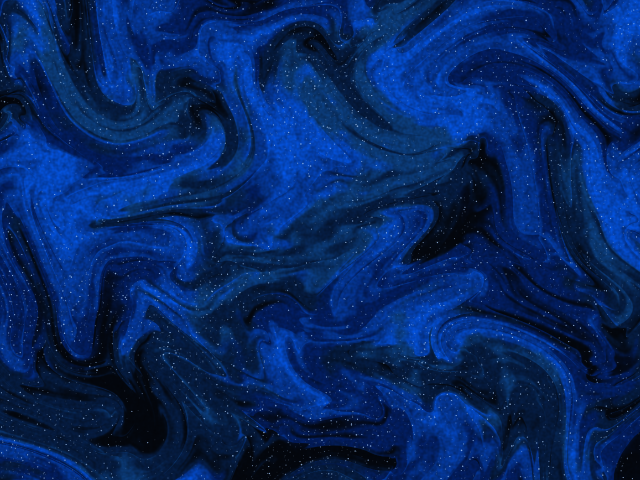
This texture is drawn by a Shadertoy shader. Its source:

```glsl
// Marbled blue ink with black pools, thin folded ribbons and pale dust.
// Coordinates are stirred by curls of gradient noise, layered noise in them
// gives an ink tone, and the tone picks a colour from a rich or a murky ramp.

#define STIR_STEPS 5
#define STIR_SCALE 2.0
#define STIR_FORCE 0.27
#define TONE_CONTRAST 5.8
#define TONE_BIAS -0.01
#define RIBBON_GAIN 0.30
#define RIM_GAIN 0.24
#define STREAK_GAIN 0.28
#define GRAIN_GAIN 0.24
#define DUST_CELLS 36.0
#define DUST_RADIUS 0.0015
#define DUST_SHARE 0.50

const vec3 PITCH  = vec3(0.012, 0.024, 0.050);
const vec3 NAVY   = vec3(0.018, 0.098, 0.230);
const vec3 HAZE   = vec3(0.040, 0.215, 0.440);
const vec3 INK    = vec3(0.008, 0.105, 0.345);
const vec3 ROYAL  = vec3(0.015, 0.195, 0.540);
const vec3 BRIGHT = vec3(0.015, 0.275, 0.740);
const vec3 DUST   = vec3(0.620, 0.750, 0.920);

vec2 hash2(vec2 cell) {
    vec3 h = fract(cell.xyx * vec3(0.1031, 0.1030, 0.0973));
    h += dot(h, h.yzx + 33.33);
    return fract((h.xx + h.yz) * h.zy);
}

float corner(vec2 cell, vec2 offset) {
    float angle = 6.2832 * hash2(cell).x;
    return dot(vec2(cos(angle), sin(angle)), offset);
}

// Gradient noise, roughly -0.7 to 0.7
float noise(vec2 p) {
    vec2 i = floor(p), f = p - i, k = vec2(0.0, 1.0);
    vec2 u = f * f * f * (f * (f * 6.0 - 15.0) + 10.0);
    return mix(mix(corner(i, f), corner(i + k.yx, f - k.yx), u.x),
               mix(corner(i + k.xy, f - k.xy), corner(i + 1.0, f - 1.0), u.x), u.y);
}

// Swirls the plane without squeezing it, large eddies first
vec2 stir(vec2 p) {
    float scale = STIR_SCALE, force = STIR_FORCE;
    const float e = 0.02;
    for (int i = 0; i < STIR_STEPS; i++) {
        vec2 q = p * scale + 17.3 * float(i + 1);
        float n = noise(q);
        vec2 slope = vec2(noise(q + vec2(e, 0.0)) - n, noise(q + vec2(0.0, e)) - n) / e;
        p += force / scale * vec2(slope.y, -slope.x);
        scale *= 1.8;
        force *= 0.85;
    }
    return p;
}

// Fold with one crisp edge and one fading side
float ribbon(float level, float fade) {
    return smoothstep(-0.008, 0.012, level) * exp(-max(level, 0.0) * fade);
}

vec3 ink(vec2 p) {
    vec2 q = stir(p);

    // Pools, then finer drawn-out streaks
    float pool = noise(q * vec2(2.6, 3.8) + 41.0);
    float tone = 0.85 * pool
               + 0.45 * noise(q * vec2(5.5, 8.5) + 9.0)
               + STREAK_GAIN * noise(q * vec2(8.0, 25.0) + 23.0)
               + 0.16 * noise(q * vec2(22.0, 50.0) + 5.0);

    // Glow above the centre, darker towards the borders
    vec2 away = (p - vec2(0.66, 0.64)) * vec2(1.2, 1.7);
    tone += 0.26 * exp(-1.8 * dot(away, away)) - 0.13;

    // Bright folds, thin rims around pools and dark creases
    float foldMask = smoothstep(-0.2, 0.15, noise(p * 3.0 + 71.0));
    tone += RIBBON_GAIN * foldMask * ribbon(noise(q * vec2(3.0, 4.2) + 3.0), 16.0);
    tone += RIM_GAIN * ribbon(noise(q * 4.4 + 57.0) - 0.06, 34.0);
    tone += RIM_GAIN * ribbon(pool + 0.13, 30.0);
    tone -= 0.20 * ribbon(0.05 - noise(q * 3.8 + 83.0), 30.0);

    // Cloudy mottling
    float mist = noise(p * 12.0 + q * 5.0) + 0.7 * noise(p * 30.0 + q * 4.0);
    tone += 0.14 * mist;
    float share = 1.0 / (1.0 + exp(-TONE_CONTRAST * (tone + TONE_BIAS)));

    vec3 rich = mix(PITCH, INK, smoothstep(0.03, 0.26, share));
    rich = mix(rich, ROYAL, smoothstep(0.40, 0.64, share));
    rich = mix(rich, BRIGHT, smoothstep(0.68, 0.92, share));
    vec3 murky = mix(PITCH, NAVY, smoothstep(0.10, 0.34, share));
    murky = mix(murky, HAZE, smoothstep(0.46, 0.82, share));

    // Murk gathers in the dark parts, pure blue in the light ones
    float murk = noise(q * 3.2 + 31.0) + 0.25 * mist + 0.5 * (0.43 - share);
    vec3 colour = mix(rich, murky, smoothstep(-0.09, 0.10, murk));
    float grain = noise(p * 85.0) + noise(p * 170.0 + 13.0);
    return colour * (1.0 + GRAIN_GAIN * grain);
}

// Scattered specks: few bright ones, many faint fine ones
float dust(vec2 p, float pixel) {
    float light = 0.0, cells = DUST_CELLS, radius = DUST_RADIUS;
    float density = DUST_SHARE * (0.85 + 1.2 * noise(p * 4.0 + 19.0));
    for (int layer = 0; layer < 3; layer++) {
        vec2 g = p * cells + 53.0 * float(layer);
        vec2 place = hash2(floor(g)), kind = hash2(floor(g) + 211.0);
        float d = length(fract(g) - mix(vec2(0.15), vec2(0.85), place)) / cells;
        float r = radius * (0.4 + 0.6 * kind.y);
        float spot = 1.0 - smoothstep(max(r - 0.7 * pixel, 0.0), r + 0.7 * pixel, d);
        light = max(light, spot * step(kind.x, density) * (0.15 + 0.75 * pow(kind.y, 4.0)));
        cells *= 1.6;
        radius *= 0.8;
    }
    return light;
}

void mainImage(out vec4 fragColor, in vec2 fragCoord) {
    float pixel = 1.0 / iResolution.y;
    vec3 colour = vec3(0.0);
    for (int s = 0; s < 4; s++) {
        vec2 jitter = vec2(s & 1, s >> 1) * 0.5 - 0.25;
        colour += 0.25 * ink((fragCoord + jitter) * pixel);
    }
    colour = mix(colour, DUST, dust(fragCoord * pixel, pixel));
    fragColor = vec4(clamp(colour, 0.0, 1.0), 1.0);
}
```
